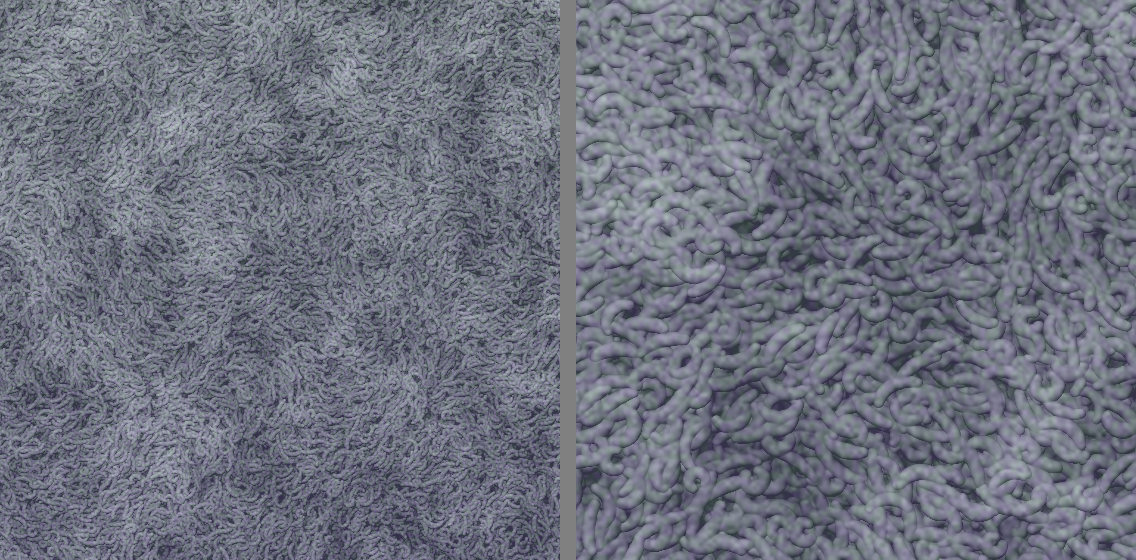
Left: the whole. Right: its middle third, enlarged.
Give the GLSL for this texture, as a WebGL 1 fragment shader.

```glsl
precision highp float;
// Grey-violet terry cloth: short curled yarn loops over a dark woven ground.
// Each jittered grid cell holds one arc-shaped strand per layer; strands are
// blended by height, lit from above, then mottled by tufts and fine grain.

uniform vec2 u_resolution;

const float CELLS = 55.0;          // strand cells across the canvas
const float STRAND_REACH = 0.85;   // half length, in cells
const float STRAND_WIDTH = 0.28;   // half width, in cells
const float STRAIGHT_ARC = 0.3;    // half angle of the straightest strand
const float CURLED_ARC = 2.5;      // half angle of the tightest curl
const float FLOW_SCALE = 8.0;      // patches of common direction
const float FLOW_TURN = 4.2;
const float FLOW_BASE = -0.1;
const float STRAY_TURN = 1.5;      // random turn of each strand
const float HEIGHT_SHARPNESS = 16.0;
const float TUFT_SCALE = 13.0;
const float TUFT_CONTRAST = 0.5;
const float GRAIN_SCALE = 380.0;
const float GRAIN_LUMA = 0.12;
const float GRAIN_CHROMA = 0.07;
const vec2 LIGHT_DIR = vec2(-0.35, 0.94);
const vec3 SHADOW_COLOR = vec3(0.20, 0.213, 0.27);
const vec3 YARN_COLOR = vec3(0.67, 0.69, 0.738);

vec4 hash4(vec2 p) {
  vec4 q = fract(p.xyxy * vec4(0.1031, 0.1030, 0.0973, 0.1099));
  q += dot(q, q.wzxy + 33.33);
  return fract((q.xxyz + q.yzzw) * q.zywx);
}

float valueNoise(vec2 p) {
  vec2 i = floor(p);
  vec2 f = fract(p);
  f = f * f * (3.0 - 2.0 * f);
  float low = mix(hash4(i).x, hash4(i + vec2(1.0, 0.0)).x, f.x);
  float high = mix(hash4(i + vec2(0.0, 1.0)).x, hash4(i + 1.0).x, f.x);
  return mix(low, high, f.y);
}

// Returns the tone of one strand in x and its blend weight in y.
vec2 strand(vec2 p, vec2 cell, vec2 seed) {
  vec4 place = hash4(cell + seed);
  vec4 form = hash4(cell + seed + 171.3);
  vec2 center = cell + 0.5 + 0.7 * (place.xy - 0.5);

  // direction: shared flow plus a random turn, bending either way
  float flow = valueNoise(center / CELLS * FLOW_SCALE + 40.0) - 0.5;
  float angle = FLOW_BASE + FLOW_TURN * flow + STRAY_TURN * (place.z - 0.5);
  angle += 3.14159 * step(0.5, form.x);
  float c = cos(angle);
  float s = sin(angle);
  vec2 offset = p - center;
  vec2 local = vec2(c * offset.x + s * offset.y, c * offset.y - s * offset.x);

  // nearest point on the arc
  float arc = mix(STRAIGHT_ARC, CURLED_ARC, form.y * form.y);
  float radius = STRAND_REACH * mix(0.7, 1.0, form.z) / arc;
  local.y += radius;
  float along = clamp(atan(local.x, local.y), -arc, arc);
  vec2 away = local - radius * vec2(sin(along), cos(along));
  float taper = along / arc;
  float width = STRAND_WIDTH * mix(0.8, 1.0, form.w) * (1.0 - 0.25 * taper * taper);
  away /= width;
  float dist = length(away);
  float coverage = 1.0 - smoothstep(0.85, 1.0, dist);

  // round profile, side light and twisted plies
  float dome = sqrt(max(1.0 - dist * dist, 0.0));
  vec2 normal = vec2(c * away.x - s * away.y, s * away.x + c * away.y);
  float across = (length(local) - radius) / width;
  float twist = sin(14.0 * along * radius + 2.5 * across);
  float tone = 0.7 * dome + 0.3 * dot(normal, LIGHT_DIR)
             + 0.35 * (place.w - 0.5) + 0.05 * twist - 0.16;
  float height = place.w + 0.5 * dome - 0.15 * taper * taper;
  return vec2(tone, coverage * exp(HEIGHT_SHARPNESS * height));
}

float woolTone(vec2 uv) {
  // woven ground seen in the gaps
  vec2 weave = sin(uv * 520.0);
  float weight = 1.0;
  float total = 0.14 + 0.08 * weave.x * weave.y;

  for (int layer = 0; layer < 4; layer++) {
    float n = float(layer);
    vec2 shift = vec2(0.37, 0.61) * n;
    vec2 p = uv * CELLS + shift;
    vec2 home = floor(p);
    for (int y = -1; y <= 1; y++) {
      for (int x = -1; x <= 1; x++) {
        vec2 cell = home + vec2(float(x), float(y));
        vec2 yarn = strand(p, cell, vec2(19.7, 47.3) * (n + 1.0));
        total += yarn.x * yarn.y;
        weight += yarn.y;
      }
    }
  }
  return total / weight;
}

void main() {
  vec2 uv = gl_FragCoord.xy / min(u_resolution.x, u_resolution.y);
  float tone = woolTone(uv);

  // tufts, broad light from the upper left, and fuzz
  float tuft = 0.6 * valueNoise(uv * TUFT_SCALE + 7.0)
             + 0.4 * valueNoise(uv * TUFT_SCALE * 2.3 + 23.0);
  tone += TUFT_CONTRAST * (tuft - 0.5);
  tone += 0.14 * (uv.y - 0.5) - 0.06 * (uv.x - 0.5);
  tone += 0.10 * (valueNoise(uv * 170.0) - 0.5);
  tone += GRAIN_LUMA * 2.0 * (valueNoise(uv * GRAIN_SCALE) - 0.5);

  vec3 color = mix(SHADOW_COLOR, YARN_COLOR, clamp(tone, 0.0, 1.1));
  float tint = valueNoise(uv * GRAIN_SCALE * 0.7 + 91.0) - 0.5;
  color += GRAIN_CHROMA * tint * vec3(-0.2, 1.0, -0.8);
  color += 0.02 * (0.5 - uv.y) * vec3(0.2, -0.6, 1.0);
  gl_FragColor = vec4(color, 1.0);
}
```
